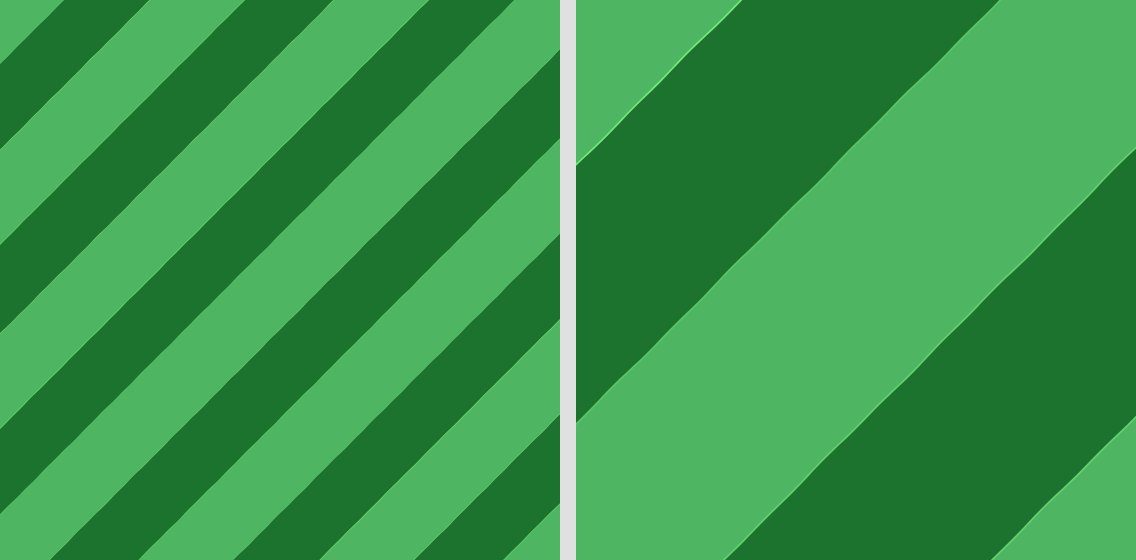
Left: the whole. Right: its middle third, enlarged.
Reproduce this pattern procedurally as a Shadertoy shader.

```glsl
// Box-filtered step: 0 inside, 1 outside, one pixel wide.
float coverage(float dist, float pixel) {
    return clamp(dist / pixel + 0.5, 0.0, 1.0);
}

void mainImage(out vec4 fragColor, in vec2 fragCoord) {
    vec2 uv = fragCoord / iResolution.y;
    float pixel = 1.414 / iResolution.y;

    // Diagonal coordinate, growing from the top left to the bottom right
    float diagonal = uv.x + 1.0 - uv.y;

    // Nearest dark band; every second one is slightly wider
    float period = 0.32565;
    float band = floor((diagonal - 0.1908) / period + 0.5);
    float offset = diagonal - 0.1908 - band * period;
    float halfWidth = 0.0764 + 0.0028 * mod(band, 2.0);

    // Faint waver along the edges
    float along = uv.x + uv.y;
    float waver = 0.0003 * (sin(along * 91.0 + band * 2.3) + sin(along * 37.0 - band));
    float dist = abs(offset) - halfWidth + waver;

    vec3 darkGreen = vec3(0.108, 0.45, 0.176);
    vec3 lightGreen = vec3(0.304, 0.71, 0.388);
    vec3 rimGreen = vec3(0.42, 0.86, 0.34);
    float light = coverage(dist, pixel);
    vec3 color = mix(darkGreen, lightGreen, light);

    // Hairline rim on the light side, its strength differing from edge to edge
    float rim = light - coverage(dist - 0.0014, pixel);
    float strength = 0.55 + 0.3 * sin(band * 4.7 + sign(offset) * 1.9);
    color += rim * strength * (rimGreen - darkGreen) * 0.6;

    fragColor = vec4(color, 1.0);
}
```
